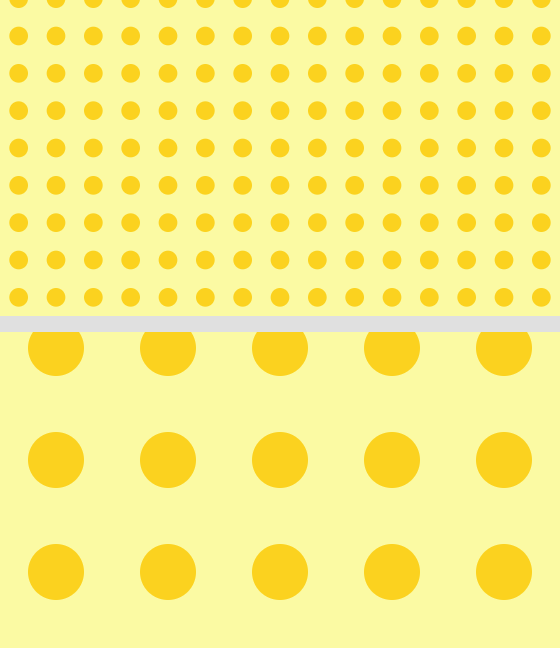
Top, the full canvas; bottom, a detail of the centre.
Write a WebGL 2 fragment shader that draws this pattern.

```glsl
#version 300 es
precision highp float;
// Regular grid of golden polka dots on a pale lemon ground.
// The canvas is split into square cells, fifteen across and counted up from
// the lower left; each cell holds one centred disc from a distance function.

uniform vec2 u_resolution;
out vec4 fragColor;

const float DOTS_ACROSS = 15.0;
const float DOT_RADIUS = 0.25; // in cell widths
const vec3 LEMON = vec3(0.984, 0.980, 0.639);
const vec3 GOLD = vec3(0.984, 0.824, 0.122);

// Position inside the repeating cell, measured from its centre
vec2 cellPosition(vec2 p) {
    return fract(p) - 0.5;
}

// Signed distance to a circle
float circleDistance(vec2 p, float radius) {
    return length(p) - radius;
}

// Coverage of a shape, softened over one pixel
float coverage(float dist, float pixel) {
    return clamp(0.5 - dist / pixel, 0.0, 1.0);
}

void main() {
    // Canvas units: one cell is 1.0 wide and high
    float pixel = DOTS_ACROSS / u_resolution.x;
    vec2 p = gl_FragCoord.xy * pixel;

    // Dots over the ground
    float dot_ = circleDistance(cellPosition(p), DOT_RADIUS);
    vec3 color = mix(LEMON, GOLD, coverage(dot_, pixel));

    fragColor = vec4(color, 1.0);
}
```
